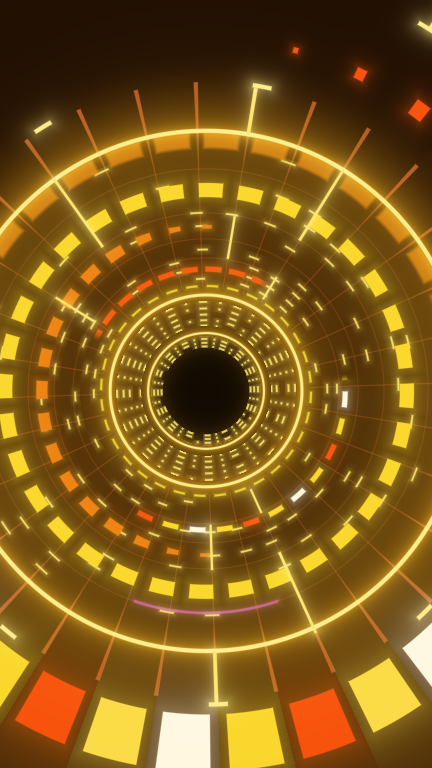
This background is drawn by a Shadertoy shader. Its source:

```glsl
// A glowing tunnel seen down its axis: neon rings, radial spokes and rows of
// lit blocks on a brown haze. Everything lives in polar space with 32 sectors
// per turn; signed distances give the shapes and exponentials give the bloom.

const float SECTORS = 32.0;
const float CELL = 6.2831853 / SECTORS;
const vec2 CENTER = vec2(0.477, 0.491);    // fraction of the canvas
const float SPOKE_SHIFT = -0.17;           // in sectors, clockwise from up
const float BLOCK_SHIFT = 0.31;
const float RING_OUTER = 0.602, RING_MIDDLE = 0.222, RING_INNER = 0.134;
const float SPOKE_END = 0.715;

const vec3 DARK = vec3(0.13, 0.06, 0.01);
const vec3 HAZE = vec3(0.30, 0.175, 0.025);
const vec3 GOLD = vec3(0.80, 0.56, 0.10);
const vec3 YELLOW = vec3(0.98, 0.84, 0.17);
const vec3 NEON = vec3(1.0, 0.93, 0.55);
const vec3 ORANGE = vec3(0.93, 0.50, 0.07);
const vec3 RED = vec3(0.97, 0.32, 0.05);
const vec3 WHITE = vec3(1.0, 0.97, 0.88);
const vec3 RUST = vec3(0.72, 0.34, 0.13);
const vec3 MAGENTA = vec3(0.78, 0.33, 0.60);

// Lit spokes: sector, start radius, end radius
const vec3 BEAMS[11] = vec3[11](
    vec3(1, 0.602, 0.710), vec3(16, 0.602, 0.725), vec3(3, 0.41, 0.602),
    vec3(29, 0.41, 0.602), vec3(14, 0.41, 0.615), vec3(1, 0.31, 0.41),
    vec3(16, 0.31, 0.415), vec3(27, 0.305, 0.41), vec3(3, 0.25, 0.31),
    vec3(14, 0.25, 0.31), vec3(3, 0.98, 1.1));
// Cross bars: sector, radius
const vec2 BARS[6] = vec2[6](
    vec2(-2.82, 0.718), vec2(-12.5, 0.722), vec2(12.03, 0.720),
    vec2(0.93, 0.716), vec2(15.8, 0.726), vec2(2.78, 0.984));

float hash(vec2 p) { return fract(sin(dot(p, vec2(127.1, 311.7))) * 43758.5); }

float cover(float d) {
    float soft = 0.8 / iResolution.x;
    return smoothstep(soft, -soft, d);
}

float box(vec2 p, vec2 halfSize) {
    vec2 q = abs(p) - halfSize;
    return length(max(q, 0.0)) + min(max(q.x, q.y), 0.0);
}

// Row of blocks around the axis; pol = (sector coordinate, radius)
float blocks(vec2 pol, float radius, float halfDepth, float shift, float fill) {
    float f = fract(pol.x - shift + 0.5) - 0.5;
    return box(vec2(f * CELL * pol.y, pol.y - radius),
               vec2(0.5 * fill * CELL * pol.y, halfDepth));
}

// Arc distance to one sector coordinate, wrapped around the turn
float arcTo(vec2 pol, float sector) {
    return (mod(pol.x - sector + 16.0, SECTORS) - 16.0) * CELL * pol.y;
}

vec3 screen(vec3 a, vec3 b) { return 1.0 - (1.0 - a) * (1.0 - min(b, 1.0)); }

void paint(inout vec3 col, vec3 ink, float d, float alpha, float spread) {
    col = screen(col, ink * alpha * 0.32 * exp(-max(d, 0.0) / spread));
    col = mix(col, ink, cover(d) * alpha);
}

void main_ring(inout vec3 col, float r, float radius, float halfWidth, float spread) {
    float d = abs(r - radius);
    col = screen(col, GOLD * (0.42 * exp(-d / spread) + 0.5 * exp(-d / (halfWidth * 2.5))));
    col = mix(col, NEON, cover(d - halfWidth));
}

void mainImage(out vec4 fragColor, in vec2 fragCoord) {
    vec2 p = (fragCoord - CENTER * iResolution.xy) / iResolution.x;
    float r = max(length(p), 1e-4);
    vec2 dir = p / r;
    vec2 pol = vec2(atan(p.x, p.y) / CELL, r);

    // Haze, dark above and in the far hole
    float upper = smoothstep(0.58, 0.78, r) * smoothstep(-0.2, 0.45, dir.y);
    vec3 col = mix(HAZE, DARK, upper);
    col *= mix(0.22, 1.0, smoothstep(0.07, 0.19, r));

    // Faint hoops and rusty spokes
    float hoop = min(min(abs(r - 0.514), abs(r - 0.412)), min(abs(r - 0.352), abs(r - 0.308)));
    col = mix(col, RUST, 0.35 * cover(hoop - 0.001));
    float spokeId = mod(floor(pol.x - SPOKE_SHIFT + 0.5), SECTORS);
    float side = arcTo(pol, spokeId + SPOKE_SHIFT);
    float spoke = box(vec2(side, r - 0.5 * (SPOKE_END + 0.24)),
                      vec2(0.0012 + 0.004 * smoothstep(0.5, 0.75, r), 0.5 * (SPOKE_END - 0.24)));
    col = mix(col, RUST, cover(spoke) * mix(0.45, 0.95, smoothstep(0.5, 0.62, r)));
    paint(col, MAGENTA, max(abs(r - 0.514) - 0.003, abs(arcTo(pol, 16.0)) - 0.17), 0.85, 0.008);

    // Stacks of small ticks along the spokes, in logarithmic rows
    float row = log2(r) * 9.0;
    float offRow = (fract(row) - 0.5) * r * 0.077;
    float deep = step(r, RING_MIDDLE);
    float chance = mix(0.30, 0.88, deep);
    float lit = step(hash(vec2(spokeId, floor(row))), chance);
    float zone = step(0.10, r) * step(r, 0.127) + step(0.15, r) * step(r, 0.208)
               + step(0.25, r) * step(r, 0.57);
    float odd = mod(spokeId, 2.0);
    float wide = (0.004 + 0.024 * r) * mix(1.0, 0.3, odd * deep);
    float nudge = (hash(vec2(floor(row), spokeId + 7.0)) - 0.5) * 0.25 * CELL * r * (1.0 - deep);
    paint(col, mix(YELLOW, NEON, 0.6), box(vec2(side - nudge, offRow), vec2(wide, 0.0021)),
          lit * zone * 0.9, 0.006);

    // Block rows, far to near
    float id = mod(floor(pol.x - BLOCK_SHIFT + 0.5), SECTORS);
    float phase = mod(id, 4.0);
    vec3 ink = phase < 0.5 ? WHITE : (abs(phase - 2.0) < 0.5 ? RED : YELLOW);
    paint(col, YELLOW, blocks(pol, 0.243, 0.0025, BLOCK_SHIFT, 0.55), 0.85, 0.008);
    paint(col, RED, blocks(pol, 0.282, 0.006, BLOCK_SHIFT, 0.68),
          smoothstep(0.66, 0.74, dot(dir, vec2(-0.30, 0.95))), 0.01);
    paint(col, ink, blocks(pol, 0.322, 0.006, BLOCK_SHIFT, 0.58),
          smoothstep(0.42, 0.5, dot(dir, vec2(0.53, -0.85))), 0.012);
    float left = smoothstep(0.0, -0.65, dir.x);
    paint(col, ORANGE, blocks(pol, 0.380, mix(0.004, 0.013, left), 0.03, mix(0.3, 0.56, left)),
          smoothstep(0.15, 0.0, dir.x), 0.014);
    paint(col, YELLOW, blocks(pol, 0.465, 0.0165, 0.12, 0.61), 1.0, 0.025);
    float blurred = blocks(pol, 0.580, 0.018, BLOCK_SHIFT, 0.72);
    col = mix(col, ORANGE, 0.75 * smoothstep(0.006, -0.006, blurred) * smoothstep(0.2, 0.5, dir.y));

    // Nearest blocks shrink toward the top
    float grow = id < 8.0 ? 0.1 * id : step(id, 24.0);
    vec3 nearInk = id < 8.0 ? RED : mix(ink, WHITE, 0.15 * step(phase, 1.5));
    paint(col, nearInk, blocks(pol, 0.815, 0.066 * grow, BLOCK_SHIFT, 0.74 * grow),
          step(0.05, grow), 0.05 * grow + 0.005);

    // Neon rings
    main_ring(col, r, RING_OUTER, 0.0050, 0.075);
    main_ring(col, r, RING_MIDDLE, 0.0034, 0.045);
    main_ring(col, r, RING_INNER, 0.0024, 0.022);

    // Lit spokes and cross bars
    for (int i = 0; i < BEAMS.length(); i++) {
        vec3 b = BEAMS[i];
        vec2 q = vec2(arcTo(pol, b.x + SPOKE_SHIFT), r - 0.5 * (b.y + b.z));
        paint(col, NEON * vec3(1.0, 0.97, 0.8), box(q, vec2(0.0012 + 0.005 * b.y, 0.5 * (b.z - b.y))), 1.0, 0.014);
    }
    for (int i = 0; i < BARS.length(); i++) {
        vec2 q = vec2(arcTo(pol, BARS[i].x), r - BARS[i].y);
        paint(col, NEON, box(q, vec2(0.022, 0.005)), 1.0, 0.018);
    }
    fragColor = vec4(clamp(col, 0.0, 1.0), 1.0);
}
```
